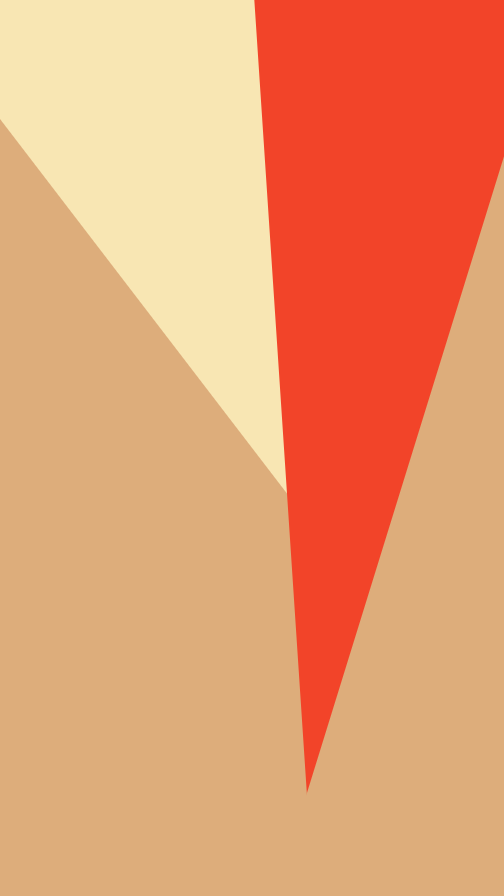
Give the GLSL for this background, as a Shadertoy shader.

```glsl
// Flat paper-cut composition: a tall red wedge over a cream sheet on tan.
// Each shape is an intersection of half-planes, measured in pixels only to
// give every slanted edge a one-pixel smooth transition.

// Palette
const vec3 TAN   = vec3(0.867, 0.678, 0.482);
const vec3 CREAM = vec3(0.972, 0.902, 0.702);
const vec3 RED   = vec3(0.949, 0.267, 0.161);

// Corners as fractions of the canvas, origin at the lower left
const vec2 WEDGE_TIP   = vec2(0.6088, 0.1146);
const vec2 WEDGE_LEFT  = vec2(0.5046, 1.0);
const vec2 WEDGE_RIGHT = vec2(1.0, 0.8255);
const vec2 SHEET_START = vec2(0.0, 0.8672);
const vec2 SHEET_END   = vec2(0.5694, 0.4492);
const vec2 SHEET_HIDDEN_TOP = vec2(0.75, 1.0); // sheet border under the wedge

// Signed distance in pixels, positive to the left of the line from a to b
float leftOf(vec2 pixel, vec2 a, vec2 b) {
    vec2 start = a * iResolution.xy;
    vec2 direction = normalize(b * iResolution.xy - start);
    vec2 offset = pixel - start;
    return direction.x * offset.y - direction.y * offset.x;
}

// Antialiased fill from a distance that is positive inside
float coverage(float inside) {
    return clamp(inside + 0.5, 0.0, 1.0);
}

void mainImage(out vec4 fragColor, in vec2 fragCoord) {
    // The sheet continues under the wedge, so no tan shows at their seam
    float sheet = min(leftOf(fragCoord, SHEET_START, SHEET_END),
                      leftOf(fragCoord, WEDGE_TIP, SHEET_HIDDEN_TOP));

    float wedge = min(leftOf(fragCoord, WEDGE_LEFT, WEDGE_TIP),
                      leftOf(fragCoord, WEDGE_TIP, WEDGE_RIGHT));

    // Layers from back to front
    vec3 color = mix(TAN, CREAM, coverage(sheet));
    color = mix(color, RED, coverage(wedge));
    fragColor = vec4(color, 1.0);
}
```
